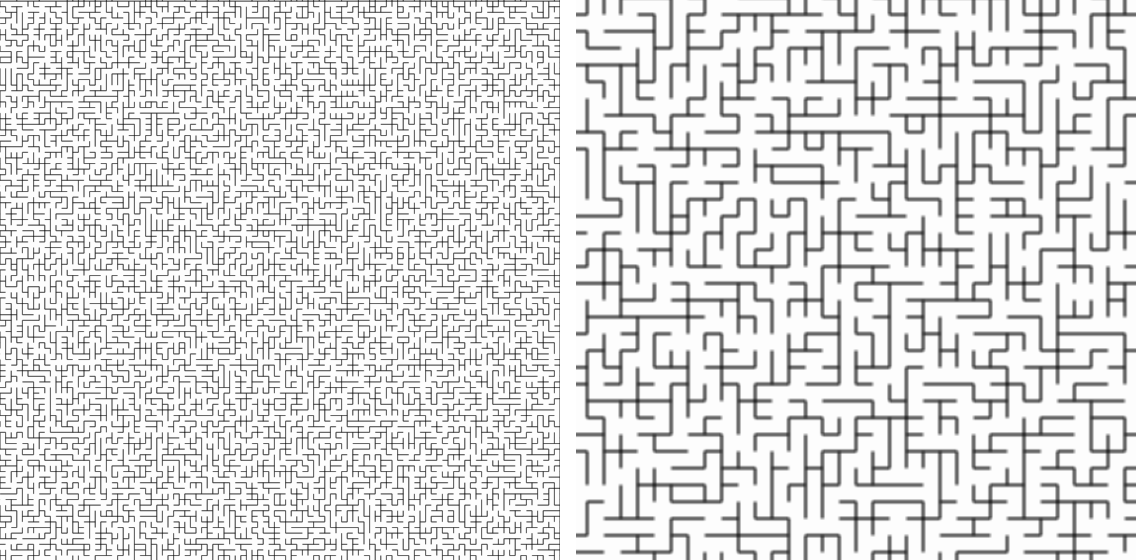
Left: the whole. Right: its middle third, enlarged.
A three.js fragment shader for this pattern:

```glsl
#define CELLS 100.0
#define LINE_WIDTH 0.135
#define EDGE_SOFTNESS 0.2285
#define FLOW_SCALE 0.17
#define FLOW_TURNS 2.5
#define JITTER_TURNS 0.5
#define TOP_MARGIN 0.2
#define PAPER vec3(0.992)
#define INK vec3(0.0)

varying vec2 vUv;

float hash(vec2 p) {
  vec3 q = fract(vec3(p.xyx) * 0.1031);
  q += dot(q, q.yzx + 33.33);
  return fract((q.x + q.y) * q.z);
}

float cornerSlope(vec2 corner, vec2 offset) {
  float angle = 6.28318 * hash(corner + 217.0);
  return dot(vec2(cos(angle), sin(angle)), offset);
}

float gradientNoise(vec2 p) {
  vec2 i = floor(p);
  vec2 f = p - i;
  vec2 u = f * f * f * (f * (f * 6.0 - 15.0) + 10.0);
  vec2 e = vec2(1.0, 0.0);
  float low = mix(cornerSlope(i, f), cornerSlope(i + e, f - e), u.x);
  float high = mix(cornerSlope(i + e.yx, f - e.yx), cornerSlope(i + 1.0, f - 1.0), u.x);
  return mix(low, high, u.y);
}

// One of the four grid directions, following a swirling, jittered flow
vec2 flowStep(vec2 post) {
  float turns = FLOW_TURNS * gradientNoise(post * FLOW_SCALE + 40.0);
  turns += JITTER_TURNS * (hash(post + 71.0) - 0.5);
  float angle = floor(4.0 * turns) * 1.570796;
  return floor(vec2(cos(angle), sin(angle)) + 0.5);
}

// Even posts turn away from a neighbour that already points at them
vec2 wallStep(vec2 post) {
  vec2 dir = flowStep(post);
  if (mod(post.x + post.y, 2.0) > 0.5) return dir;
  float side = hash(post + 131.0) < 0.5 ? -1.0 : 1.0;
  for (int i = 0; i < 3; i++) {
    if (dot(flowStep(post + dir), dir) > -0.5) break;
    dir = side * vec2(-dir.y, dir.x);
  }
  return dir;
}

// Every fourth post opens the closed unit box it may belong to
vec2 wallDirection(vec2 post) {
  vec2 dir = wallStep(post);
  vec2 parity = mod(post, 2.0);
  if (parity.x + parity.y > 0.5) return dir;
  vec2 walker = post + dir;
  for (int i = 0; i < 3; i++) walker += wallStep(walker);
  return distance(walker, post) < 0.5 ? -dir : dir;
}

// Box-filtered coverage of a line at a signed distance
float lineCoverage(float d) {
  float halfLine = 0.5 * LINE_WIDTH;
  float halfSoft = 0.5 * EDGE_SOFTNESS;
  float overlap = min(d + halfSoft, halfLine) - max(d - halfSoft, -halfLine);
  return max(overlap, 0.0) / EDGE_SOFTNESS;
}

void main() {
  vec2 p = vUv * CELLS + vec2(0.0, TOP_MARGIN);
  vec2 post = floor(p + 0.5);
  vec2 local = p - post;
  vec2 ownDir = wallDirection(post);

  // Half walls reaching from the nearest post towards its neighbours
  float across = 0.0;
  float upright = 0.0;
  vec2 dir = vec2(1.0, 0.0);
  for (int i = 0; i < 4; i++) {
    bool joined = dot(ownDir, dir) > 0.5 || dot(wallDirection(post + dir), dir) < -0.5;
    if (joined) {
      float start = clamp(dot(local, dir) / EDGE_SOFTNESS + 0.5, 0.0, 1.0);
      float arm = start * lineCoverage(dot(local, vec2(-dir.y, dir.x)));
      if (abs(dir.x) > 0.5) across += arm;
      else upright += arm;
    }
    dir = vec2(-dir.y, dir.x);
  }

  // Outer frame along the top and right
  across = max(across, lineCoverage(p.y - CELLS));
  upright = max(upright, lineCoverage(p.x - CELLS));

  float ink = across + upright - across * upright;
  gl_FragColor = vec4(mix(PAPER, INK, ink), 1.0);
}
```
